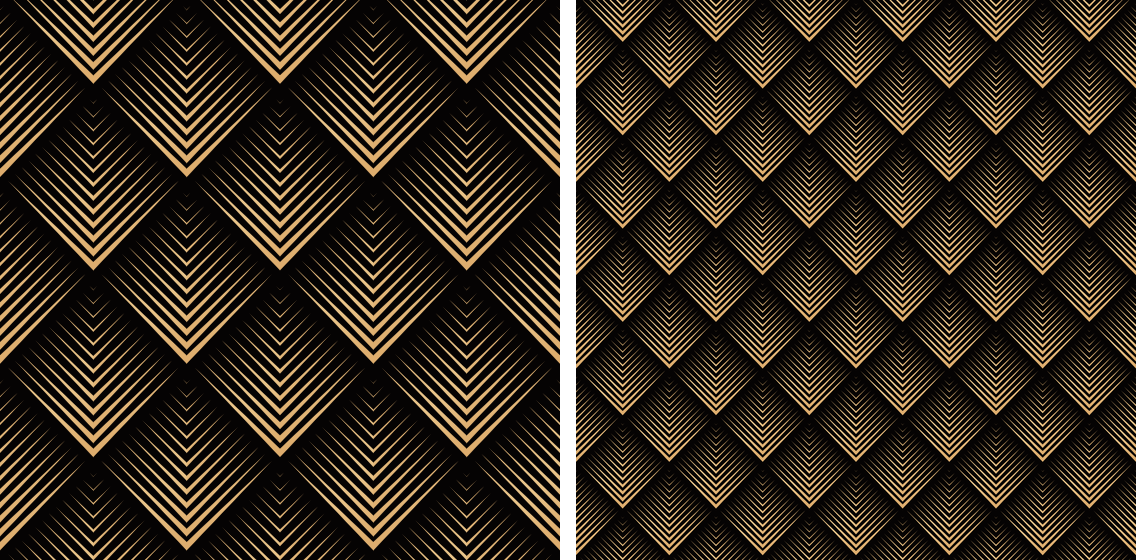
Left, the tile; right, the same tile 2 across and 2 down.
Give the GLSL for this pattern, as a Shadertoy shader.

```glsl
// Art deco scales: gold nested chevrons tapering inside black diamonds.

const float REPEATS = 3.0;        // periods across and down, two diamonds each
const float TIP_HEIGHT = 0.039;   // height of the lowest cell tip in a period
const float FIRST_LINE = 0.0355;  // centre of the outermost chevron
const float SPACING = 0.0727;     // step from chevron to chevron
const float MAX_WIDTH = 0.047;    // line width at the bottom tip
const float ARM_END = 0.95;       // where the arms taper to nothing

const vec3 BLACK = vec3(0.018, 0.010, 0.010);
const vec3 DEEP_GOLD = vec3(0.87, 0.68, 0.43);
const vec3 PALE_GOLD = vec3(0.92, 0.78, 0.55);

// Share of a pixel covered by a line, exact for hairlines too.
float lineCoverage(float offset, float width, float pixel) {
    float upper = clamp((offset + 0.5 * width) / pixel + 0.5, 0.0, 1.0);
    float lower = clamp((offset - 0.5 * width) / pixel + 0.5, 0.0, 1.0);
    return upper - lower;
}

// Diamond cell coordinates, both 0 at the bottom tip and 1 at the top.
vec2 diamondCell(vec2 p) {
    return fract(vec2(p.y + p.x, p.y - p.x));
}

// Evenly stacked chevrons, thinner towards the upper edges of the cell.
float chevrons(vec2 cell, float pixel) {
    float depth = min(cell.x, cell.y);
    float along = max(cell.x, cell.y);
    float offset = (fract((depth - FIRST_LINE) / SPACING + 0.5) - 0.5) * SPACING;
    float width = MAX_WIDTH * max(0.0, 1.0 - along / ARM_END);
    return lineCoverage(offset, width, pixel);
}

// Soft metal sheen, brighter on the left arms.
vec3 goldSheen(vec2 cell, float pixel) {
    float along = max(cell.x, cell.y);
    float leftArm = smoothstep(-pixel, pixel, cell.y - cell.x);
    float glint = 0.5 + 0.5 * cos(6.2832 * (along - 0.55));
    return mix(DEEP_GOLD, PALE_GOLD, glint * mix(0.35, 0.9, leftArm));
}

void mainImage(out vec4 fragColor, in vec2 fragCoord) {
    vec2 p = REPEATS * fragCoord / iResolution.xy;
    float pixel = 1.4142 * REPEATS / min(iResolution.x, iResolution.y);
    vec2 cell = diamondCell(p - vec2(0.0, TIP_HEIGHT));

    vec3 color = mix(BLACK, goldSheen(cell, pixel), chevrons(cell, pixel));
    fragColor = vec4(color, 1.0);
}
```
